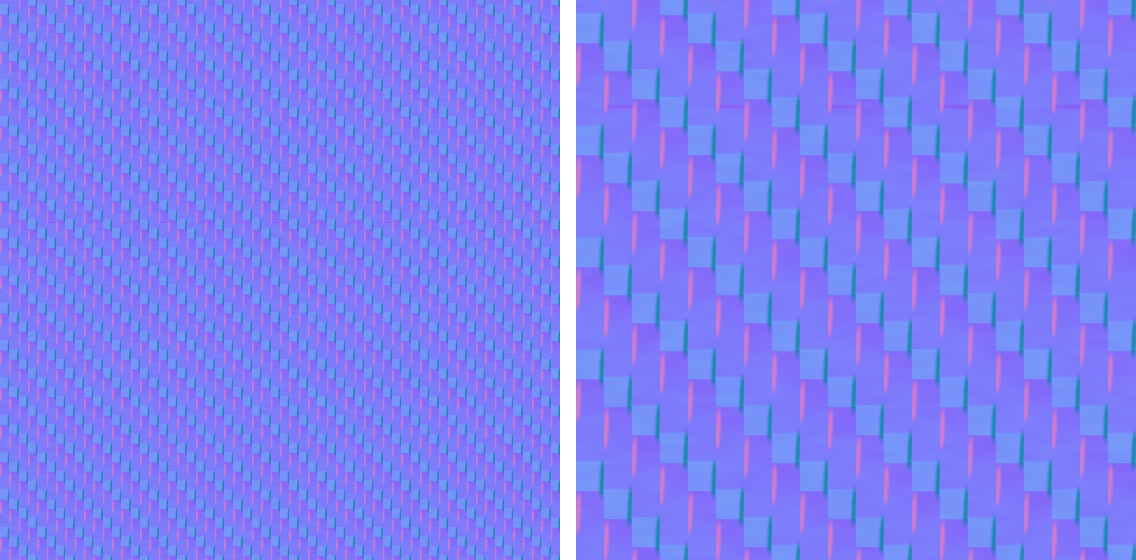
Left: the whole. Right: its middle third, enlarged.
Give the GLSL for this texture map, as a Shadertoy shader.

```glsl
const float COLUMNS = 60.0;     // warp threads across
const float REPEATS = 15.0;     // weave repeats down
const float STEP = 0.25;        // phase shift from thread to thread
const float FIBRE_ROWS = 240.0; // fine ridges down the canvas
const vec3 RIGHT_NORMAL = vec3(-0.88, 0.03, 0.3);
const vec3 LEFT_NORMAL = vec3(0.7, -0.02, 0.6);

float hash(vec2 p) {
    vec3 q = fract(vec3(p.xyx) * 0.1031);
    q += dot(q, q.yzx + 33.33);
    return fract((q.x + q.y) * q.z);
}

// Value noise that wraps after the given whole number of cells
float wrapNoise(vec2 p, vec2 cells) {
    vec2 i = floor(p);
    vec2 f = fract(p);
    f = f * f * (3.0 - 2.0 * f);
    vec2 a = mod(i, cells);
    vec2 b = mod(i + 1.0, cells);
    return mix(mix(hash(a), hash(vec2(b.x, a.y)), f.x),
               mix(hash(vec2(a.x, b.y)), hash(b), f.x), f.y);
}

// Soft band around a centre on a repeating unit interval
float band(float x, float centre, float halfWidth, float blur) {
    float d = abs(fract(x - centre + 0.5) - 0.5);
    return 1.0 - smoothstep(halfWidth - blur, halfWidth + blur, d);
}

// Slanted, tapered crease: t runs along it, x across the thread
float crease(float x, float t, float topX, float bottomX, float halfWidth) {
    float inside = step(0.0, t) * step(t, 1.0);
    float taper = sin(3.14159 * clamp(t, 0.0, 1.0));
    float d = abs(x - mix(topX, bottomX, t));
    float core = 1.0 - smoothstep(0.0, halfWidth * (0.6 + 0.4 * taper), d);
    return inside * smoothstep(0.0, 0.75, taper) * core;
}

void mainImage(out vec4 fragColor, in vec2 fragCoord) {
    vec2 uv = fragCoord / iResolution.xy;
    float down = 1.0 - uv.y;
    vec2 pixel = vec2(COLUMNS, REPEATS) / iResolution.xy;

    // Thread coordinates: x across one thread, s down one repeat
    float column = floor(uv.x * COLUMNS);
    float x = fract(uv.x * COLUMNS);
    float along = down * REPEATS - STEP * (column + 1.0) + 0.125;
    float s = fract(along);
    float blockId = mod(floor(along), REPEATS);
    float variation = hash(vec2(column, blockId) + 7.0) - 0.5;

    // Light upper face, then a violet face fading to flat cloth
    float blur = 0.7 * pixel.y;
    float upper = band(s, 0.125, 0.135, blur);
    float lower = smoothstep(0.26 - blur, 0.26 + blur, s) * (1.0 - smoothstep(0.28, 0.72, s));
    vec2 slope = vec2(-0.02, -0.025);
    slope.y += upper * (0.19 + 0.02 * variation);
    slope.y -= lower * (0.14 + 0.03 * variation);
    slope.x += 0.05 * (lower - upper);

    // Fine fibre ridges
    vec2 fibreCells = vec2(COLUMNS, FIBRE_ROWS);
    float fibre = wrapNoise(vec2(uv.x, down) * fibreCells, fibreCells) - 0.5;
    slope += vec2(0.01, 0.08) * fibre;

    // Faint break in every fourth thread along one row
    float everyFourth = 1.0 - step(0.5, abs(mod(column, 4.0) - 1.0));
    float breakLine = band(down, 0.397, 0.001, 0.0008) * everyFourth;
    slope += vec2(0.08, -0.2) * breakLine;
    vec3 normal = 0.97 * normalize(vec3(slope, 1.0));

    // Steep creases at the right and left sides of the raised thread
    float soften = 0.5 * pixel.x;
    float rightCrease = crease(x, fract(s + 0.06) / 0.42, 0.97, 0.89, 0.14 + soften);
    float leftCrease = crease(x, (s - 0.24) / 0.44, 0.11, 0.03, 0.16 + soften);
    normal = mix(normal, RIGHT_NORMAL, 0.85 * rightCrease);
    normal = mix(normal, LEFT_NORMAL, 0.9 * leftCrease);

    // Pack the surface normal as a colour
    fragColor = vec4(0.5 + 0.5 * normal, 1.0);
}
```
